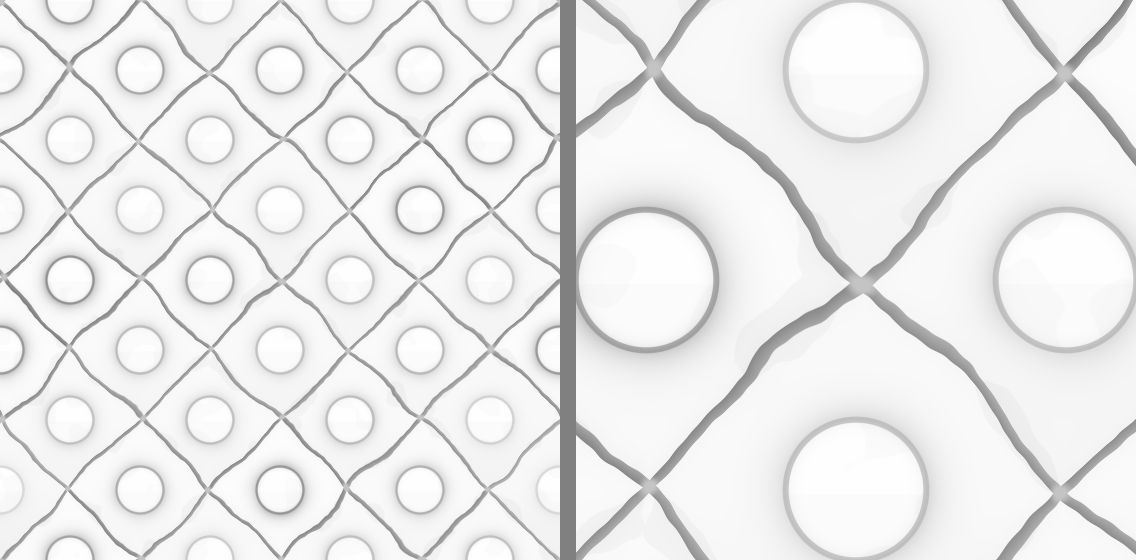
Left, the full canvas; right, a detail of the centre.
Reproduce this pattern procedurally as a Shadertoy shader.

```glsl
const float GRID = 8.0;            // half-diagonals per side: 4 repeats each way
const float DISC_RADIUS = 0.335;
const float RIM_HALF = 0.013;
const float HALO_REACH = 0.075;
const float JOINT_HALF = 0.026;
const float NODE_RADIUS = 0.075;
const float BOW = 0.16;            // slow bend of the joints
const float RIPPLE = 0.07;
const float ROUGHNESS = 0.012;
const float CHIP_DEPTH = 0.34;

const float TILE_HIGH = 0.993;
const float TILE_LOW = 0.968;
const float DISC_TONE = 0.997;
const float JOINT_PALE = 0.72;
const float JOINT_DARK = 0.52;
const float NODE_TONE = 0.77;
const float RIM_DARK = 0.5;
const float HALO_DARK = 0.27;

float hash(vec2 p, float seed) {
    uvec3 q = uvec3(ivec3(vec3(p, seed)));
    uint h = q.x * 0x9E37u + q.y * 0x85EBu + q.z * 0xC2B2u + 1u;
    h = (h ^ (h >> 15)) * 0x2C1B3C6Du;
    h = (h ^ (h >> 12)) * 0x297A2D39u;
    h ^= h >> 15;
    return float(h & 0xFFFFu) / 65535.0;
}

float cornerSlope(vec2 corner, vec2 offset, float period, float seed) {
    float angle = 6.2832 * hash(mod(corner, period), seed);
    return dot(vec2(cos(angle), sin(angle)), offset);
}

// Gradient noise that wraps after a whole number of cells
float gradientNoise(vec2 p, float period, float seed) {
    vec2 i = floor(p), f = p - i;
    vec2 w = f * f * f * (f * (f * 6.0 - 15.0) + 10.0);
    vec2 e = vec2(1.0, 0.0);
    float low = mix(cornerSlope(i, f, period, seed),
                    cornerSlope(i + e, f - e, period, seed), w.x);
    float high = mix(cornerSlope(i + e.yx, f - e.yx, period, seed),
                     cornerSlope(i + 1.0, f - 1.0, period, seed), w.x);
    return mix(low, high, w.y);
}

float wobble(vec2 p, float seed) {
    return BOW * gradientNoise(p + 0.12, GRID, seed)
         + RIPPLE * gradientNoise(p * 2.0 + 0.3, GRID * 2.0, seed + 1.0)
         + ROUGHNESS * gradientNoise(p * 10.0, GRID * 10.0, seed + 2.0);
}

vec2 tileCenter(vec2 id) {
    return vec2(id.x + id.y + 1.0, id.x - id.y);
}

// Relief of a tile: raised tiles are whiter, with deeper shadows
float tileLift(vec2 id) {
    return mix(0.12, 1.0, hash(mod(tileCenter(id), GRID), 21.0));
}

void mainImage(out vec4 fragColor, in vec2 fragCoord) {
    vec2 p = fragCoord / iResolution.xy * GRID;
    float pixel = GRID / min(iResolution.x, iResolution.y);

    // Diagonal lattice with hand-bent joints
    vec2 bent = p + vec2(wobble(p, 1.0), wobble(p, 5.0));
    vec2 diagonal = 0.5 * vec2(bent.x + bent.y, bent.x - bent.y);
    vec2 id = floor(diagonal);
    vec2 toJoint = (diagonal - round(diagonal)) * sqrt(2.0);
    bool firstAxis = abs(toJoint.x) < abs(toJoint.y);
    float across = firstAxis ? toJoint.x : toJoint.y;
    vec2 neighbour = id - (firstAxis ? vec2(sign(across), 0.0) : vec2(0.0, sign(across)));
    float lift = tileLift(id);
    vec2 offset = p - tileCenter(id);
    float discEdge = length(offset) - DISC_RADIUS;

    // Tile face, shaded towards its lower corner
    float tone = mix(TILE_LOW, TILE_HIGH, lift);
    tone -= mix(0.026, 0.006, lift) * smoothstep(0.1, -0.8, offset.y);

    // Shallow chips beside the joints
    float chipWidth = CHIP_DEPTH * gradientNoise(p * 2.0, GRID * 2.0, 11.0)
                    + 0.04 * gradientNoise(p * 7.0, GRID * 7.0, 12.0);
    tone -= 0.025 * smoothstep(-pixel, pixel, chipWidth - abs(across));
    tone -= 0.05 * lift * exp(-abs(across) / 0.05);

    // Halo around the disc
    float outside = max(discEdge, 0.0);
    float patchiness = 1.0 + 0.5 * gradientNoise(p * 2.0, GRID * 2.0, 14.0);
    tone -= HALO_DARK * lift * patchiness * exp(-outside / HALO_REACH);

    // Disc with a faint lower half, worn facets and a soft inner edge
    float face = DISC_TONE - 0.012 * smoothstep(pixel, -pixel, offset.y + 0.02);
    float facet = gradientNoise(p * 3.0, GRID * 3.0, 17.0) + discEdge * 0.8;
    face -= 0.014 * smoothstep(-0.02, 0.02, facet);
    face -= 0.13 * lift * exp(min(discEdge, 0.0) / 0.025);
    tone = mix(tone, face, smoothstep(pixel, -pixel, discEdge) );

    // Rim line
    float rim = 1.0 - smoothstep(RIM_HALF - pixel * 0.5, RIM_HALF + pixel, abs(discEdge));
    tone = mix(tone, mix(0.9, RIM_DARK, lift), rim * 0.75);

    // Joints, darker between raised tiles and pale where they cross
    float depth = 0.5 * (lift + tileLift(neighbour));
    float jointTone = mix(JOINT_PALE, JOINT_DARK, depth) + 0.06 * across / JOINT_HALF;
    float node = 1.0 - smoothstep(0.02, NODE_RADIUS, length(toJoint));
    jointTone = mix(jointTone, NODE_TONE, node);
    float joint = 1.0 - smoothstep(JOINT_HALF - pixel * 0.6, JOINT_HALF + pixel * 0.6, abs(across));
    tone = mix(tone, jointTone, joint);

    fragColor = vec4(vec3(clamp(tone, 0.0, 1.0)), 1.0);
}
```
